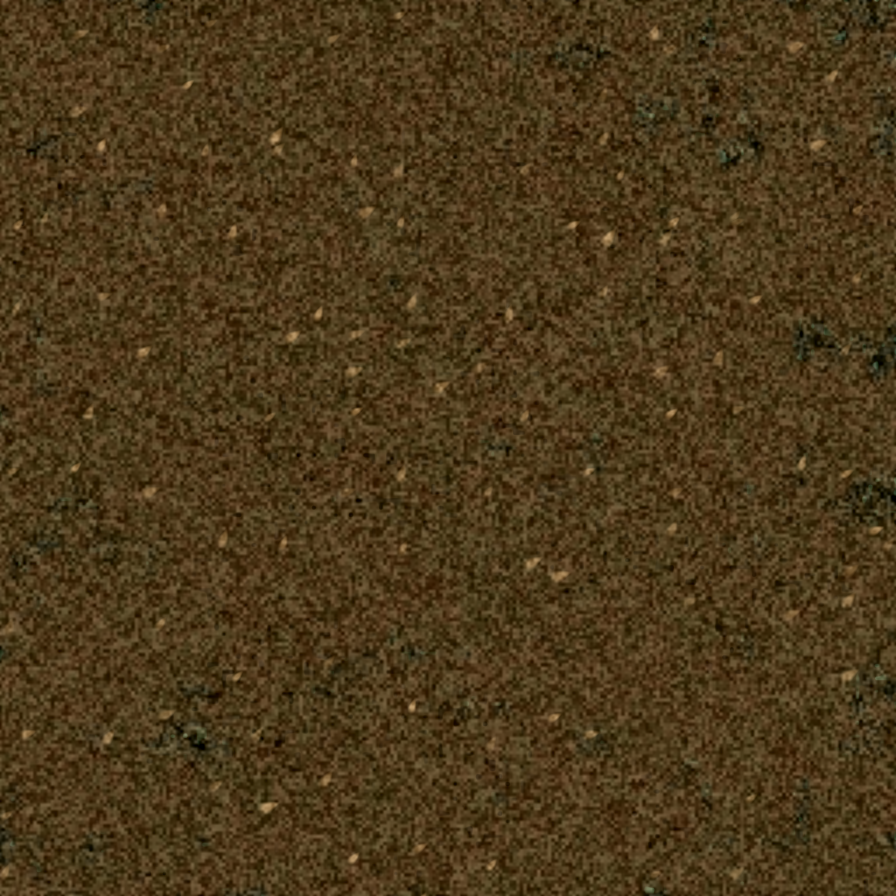
Write a WebGL 1 fragment shader that draws this texture.

```glsl
precision highp float;
uniform vec2 u_resolution;

float hash(vec2 p) {
  vec3 q = fract(p.xyx * 0.1031);
  q += dot(q, q.yzx + 33.33);
  return fract((q.x + q.y) * q.z);
}

// Smooth value noise in 0..1
float noise(vec2 p) {
  vec2 cell = floor(p), f = fract(p);
  f = f * f * (3.0 - 2.0 * f);
  float low = mix(hash(cell), hash(cell + vec2(1.0, 0.0)), f.x);
  float high = mix(hash(cell + vec2(0.0, 1.0)), hash(cell + vec2(1.0, 1.0)), f.x);
  return mix(low, high, f.y);
}

// Small tapered chips, leaning up to the right, at most one per cell
float chips(vec2 uv, float count, float chance, float seed) {
  vec2 cell = floor(uv * count);
  vec2 id = cell + seed;
  vec2 jitter = vec2(hash(id + 11.3), hash(id + 27.7));
  vec2 p = uv - (cell + 0.2 + 0.6 * jitter) / count;
  float angle = 0.8 + 1.1 * (hash(id + 41.9) - 0.5);
  float c = cos(angle), s = sin(angle);
  p = vec2(c * p.x + s * p.y, c * p.y - s * p.x);
  float size = mix(0.75, 1.2, hash(id + 63.1));
  float halfWidth = 0.0052 - 0.25 * clamp(p.x, -0.01, 0.01);
  float d = length(p / vec2(0.0102, halfWidth)) / size;
  float strength = mix(0.45, 1.0, hash(id + 85.3));
  return (1.0 - smoothstep(0.35, 1.15, d)) * strength * step(hash(id), chance);
}

void main() {
  vec2 uv = gl_FragCoord.xy / u_resolution;

  // Fine and medium grain, both centred on zero
  float fine = noise(uv * 256.0) - 0.5;
  float medium = noise(uv * 150.0 + 71.0) - 0.5;
  float grain = 0.25 * fine + 0.11 * medium;

  // Soil drifting between reddish and olive
  float hue = noise(uv * 38.0 + 19.0) + noise(uv * 110.0 + 53.0) - 1.0;
  float drift = noise(uv * 6.0 + 5.0) - 0.5;
  vec3 soil = vec3(0.305, 0.227, 0.105);
  soil += vec3(0.026, -0.012, 0.0) * hue + vec3(0.012, 0.006, 0.004) * drift;

  // Scattered dark pits, gathered in loose groups
  float group = smoothstep(0.45, 0.8, noise(uv * 11.0 + 37.0));
  float pit = smoothstep(0.72, 0.95, noise(uv * 120.0 + 143.0));
  soil -= vec3(0.11, 0.09, 0.06) * pit * (0.2 + 0.8 * group);

  // Small mossy patches, almost all near the left and right sides
  float side = smoothstep(0.2, 0.48, abs(uv.x - 0.5));
  float patchy = 0.5 * noise(uv * 18.0 + 91.0) + 0.2 * noise(uv * 5.0 + 7.0)
               + 0.3 * noise(uv * 48.0 + 31.0);
  float moss = smoothstep(0.6, 0.84, patchy + 0.13 * side - 0.06);
  float speck = noise(uv * 130.0 + 211.0);
  vec3 mossColor = mix(vec3(0.10, 0.11, 0.05), vec3(0.27, 0.24, 0.13),
                       smoothstep(0.25, 0.7, speck));
  soil = mix(soil, mossColor, 0.8 * moss);
  vec3 tealGlint = vec3(0.08, 0.16, 0.14);
  soil += tealGlint * moss * smoothstep(0.7, 0.92, noise(uv * 140.0 + 307.0));

  // Pale chips over the soil
  float chip = max(chips(uv, 14.0, 0.36, 3.0), chips(uv + 0.031, 11.0, 0.32, 47.0));
  vec3 color = mix(soil, vec3(0.69, 0.55, 0.36), 0.9 * chip);

  color += grain * (1.0 + 0.25 * moss) * vec3(1.0, 0.97, 0.92);
  gl_FragColor = vec4(clamp(color, 0.0, 1.0), 1.0);
}
```
